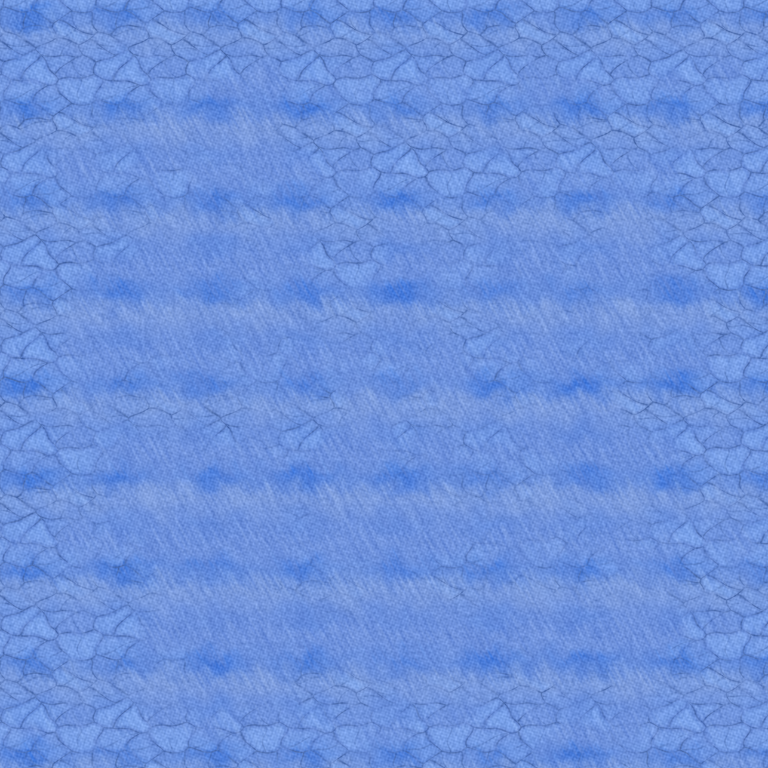
Give the GLSL for this texture, as a WebGL 2 fragment shader.

```glsl
#version 300 es
precision highp float;
// Blue rain-streaked cloth repeated on a grid, with soft dark blots and pale bands
// in every tile. A tiling Voronoi layer of flat cracked stones, some split by
// hairlines, shows through in noise patches, strongest along the canvas border.

uniform vec2 u_resolution;
out vec4 fragColor;

const float REPEATS = 8.3;                 // tiles across and down
const vec2 BLOT_CENTER = vec2(0.32, 0.14); // within a tile
const vec2 STONES = vec2(3.0, 5.0);        // stones per tile
const float STONE_JITTER = 1.0;
const vec2 FLATTEN = vec2(0.68, 1.0);      // stretches stones sideways
const float CRACK_WIDTH = 0.0007;          // half width, canvas units
const float SPLIT_SHARE = 0.5;             // stones crossed by a hairline
const vec2 STREAK_DIR = vec2(0.48, -0.877);
const float STREAK_STRENGTH = 0.08;
const float WEAVE_COUNT = 172.0;           // threads across the canvas
const float WEAVE_STRENGTH = 0.024;
const float GRAIN_STRENGTH = 0.085;
const vec2 PATCH_CENTER = vec2(0.54, 0.80);
const vec3 CLOTH = vec3(0.437, 0.573, 0.863);
const vec3 BLOT = vec3(0.19, 0.42, 0.84);
const vec3 PALE = vec3(0.50, 0.62, 0.865);
const vec3 STONE = vec3(0.50, 0.66, 0.935);
const vec3 CRACK = vec3(0.30, 0.43, 0.69);

vec2 hash2(vec2 p) {
  vec3 q = fract(p.xyx * vec3(0.1031, 0.1030, 0.0973));
  q += dot(q, q.yzx + 33.33);
  return fract((q.xx + q.yz) * q.zy);
}

float cornerSlope(vec2 cell, vec2 offset) {
  float angle = 6.28318 * hash2(cell).x;
  return dot(vec2(cos(angle), sin(angle)), offset);
}

// Gradient noise, about -0.7 to 0.7
float gradNoise(vec2 p) {
  vec2 i = floor(p), f = fract(p);
  vec2 s = f * f * f * (f * (f * 6.0 - 15.0) + 10.0);
  vec2 e = vec2(1.0, 0.0);
  float low = mix(cornerSlope(i, f), cornerSlope(i + e, f - e), s.x);
  float high = mix(cornerSlope(i + e.yx, f - e.yx), cornerSlope(i + 1.0, f - 1.0), s.x);
  return mix(low, high, s.y);
}

// Soft spot that wraps around the tile
float wrappedSpot(vec2 tile, vec2 center, vec2 size) {
  vec2 d = (fract(tile - center + 0.5) - 0.5) / size;
  return exp(-dot(d, d));
}

vec2 stoneSeed(vec2 cell) {
  return 0.5 + STONE_JITTER * (hash2(mod(cell, STONES) + 43.0) - 0.5);
}

// x: distance to the nearest crack, y: random shade, z: distance to the hairline
vec3 crackedStones(vec2 tile) {
  vec2 wobble = vec2(0.02, 0.012) * sin(6.28318 * (tile.yx * vec2(4.0, 3.0) + vec2(0.1, 0.6)));
  vec2 p = (tile + wobble) * STONES;
  vec2 size = FLATTEN / (REPEATS * STONES);
  vec2 base = floor(p), f = p - base, nearCell = vec2(0.0), nearSeed = vec2(0.0);
  float best = 1e3;
  for (int y = -2; y <= 2; y++)
    for (int x = -2; x <= 2; x++) {
      vec2 cell = vec2(x, y);
      vec2 r = (cell + stoneSeed(base + cell) - f) * size;
      float d = dot(r, r);
      if (d < best) { best = d; nearCell = cell; nearSeed = r; }
    }
  float edge = 1e3;
  for (int y = -2; y <= 2; y++)
    for (int x = -2; x <= 2; x++) {
      if (x == 0 && y == 0) continue;
      vec2 cell = nearCell + vec2(x, y);
      vec2 r = (cell + stoneSeed(base + cell) - f) * size;
      vec2 normal = normalize(r - nearSeed);
      edge = min(edge, dot(0.5 * (r + nearSeed), normal) / length(normal * FLATTEN));
    }
  vec2 random = hash2(mod(base + nearCell, STONES) + 5.0);
  float angle = 6.28318 * fract(random.x * 7.0 + random.y);
  float split = abs(dot(nearSeed / FLATTEN, vec2(cos(angle), sin(angle))));
  return vec3(edge, random.y, random.x < SPLIT_SHARE ? split : 1.0);
}

// Where the stones show through: border, one broad patch, and ragged noise
float stoneMask(vec2 p) {
  vec2 toEdge = min(p, 1.0 - p);
  float border = 1.0 - smoothstep(0.0, 0.2, min(toEdge.x, toEdge.y * 1.2));
  vec2 d = (p - PATCH_CENTER) / vec2(0.2, 0.1);
  float drift = gradNoise(p * 6.0 + 3.7) + 0.9 * gradNoise(p * 14.0 + 9.1)
              + 0.6 * gradNoise(p * 31.0 + 2.3);
  float amount = 0.8 * border + 0.6 * exp(-dot(d, d)) + 0.85 * drift + 0.3 * p.y;
  return smoothstep(0.05, 0.8, amount);
}

void main() {
  vec2 p = gl_FragCoord.xy / u_resolution;
  float pixel = 1.0 / min(u_resolution.x, u_resolution.y);
  vec2 tile = p * REPEATS;

  // Fine streaks run steeply down to the right
  vec2 slant = vec2(dot(p, STREAK_DIR.yx * vec2(-1.0, 1.0)), dot(p, STREAK_DIR));
  float streak = 0.8 * gradNoise(slant * vec2(150.0, 17.0))
               + gradNoise(slant * vec2(310.0, 34.0) + 41.0);

  // Tile shading: pale band below a streaky dark blot, fainter shadow half a tile away
  vec2 ragged = tile + 0.16 * vec2(gradNoise(p * 40.0), gradNoise(p * 40.0 + 70.0));
  ragged += 0.08 * streak * STREAK_DIR;
  float blot = wrappedSpot(ragged, BLOT_CENTER, vec2(0.27, 0.12));
  float row = wrappedSpot(ragged, BLOT_CENTER, vec2(4.0, 0.13));
  float shadow = wrappedSpot(ragged, BLOT_CENTER + vec2(0.0, 0.48), vec2(0.33, 0.13));
  float pale = wrappedSpot(ragged, BLOT_CENTER + vec2(0.45, -0.21), vec2(0.6, 0.18));
  float wear = 1.0 + 0.8 * gradNoise(p * 9.0 + 20.0) + 0.9 * streak;
  vec3 color = mix(CLOTH, PALE, 0.8 * pale);
  color = mix(color, BLOT, clamp((0.40 * blot + 0.13 * row + 0.17 * shadow) * wear, 0.0, 1.0));

  // Stones, the cracks between them, and hairlines
  vec3 stones = crackedStones(tile);
  float mask = stoneMask(p);
  vec2 line = 1.0 - smoothstep(CRACK_WIDTH - 0.6 * pixel, CRACK_WIDTH + pixel, stones.xz);
  float lineWear = clamp(0.65 + 1.1 * gradNoise(p * 60.0), 0.1, 1.0);
  float face = smoothstep(0.0, 0.006, stones.x) * (0.05 + 0.7 * stones.y);
  float shade = 0.7 * max(line.x, 0.6 * line.y) + 0.22 * exp(-stones.x / 0.003);
  color = mix(color, STONE, mask * face);
  color = mix(color, CRACK, mask * lineWear * shade);

  // Streaks, woven threads and grain over everything
  vec2 thread = 6.28318 * WEAVE_COUNT * vec2(p.x + 0.5 * p.y, p.y - 0.5 * p.x);
  float grain = gradNoise(p * 250.0) + 0.25 * gradNoise(p * 90.0 + 11.0);
  color += STREAK_STRENGTH * streak * mix(1.0, 0.65, mask) * vec3(0.9, 0.8, 0.45);
  color += WEAVE_STRENGTH * sin(thread.x) * sin(thread.y) + GRAIN_STRENGTH * grain;
  fragColor = vec4(clamp(color, 0.0, 1.0), 1.0);
}
```
